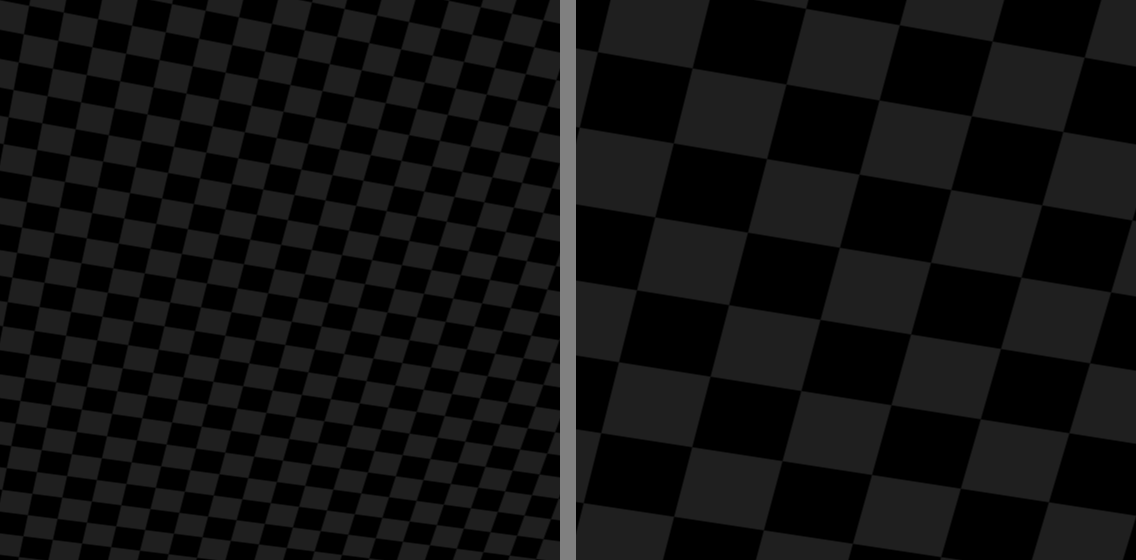
Left, the full canvas; right, a detail of the centre.
Give the GLSL for this pattern, as a WebGL 2 fragment shader.

```glsl
#version 300 es
precision highp float;
// Dark two-tone checkerboard, tilted and receding in gentle perspective.

#define DARK_COLOR vec3(0.0)
#define LIGHT_COLOR vec3(0.122)
#define COLUMN_STEP vec2(0.06236, 0.0121)   // one cell across, y downward
#define ROW_STEP vec2(-0.00905, 0.05138)    // one cell down
#define BOARD_ORIGIN vec2(0.0521, 0.0104)   // corner of a dark cell
#define PERSPECTIVE vec2(0.0046, 0.0077)    // shrink per column and per row
#define EDGE_SOFTNESS 0.75                  // half width of edges, in pixel footprints

uniform vec2 u_resolution;
out vec4 fragColor;

// Maps a canvas point (origin at upper left) to board cells.
vec2 canvasToBoard(vec2 point) {
    mat3 boardToCanvas = mat3(
        vec3(COLUMN_STEP, PERSPECTIVE.x),
        vec3(ROW_STEP, PERSPECTIVE.y),
        vec3(BOARD_ORIGIN, 1.0));
    vec3 board = inverse(boardToCanvas) * vec3(point, 1.0);
    return board.xy / board.z;
}

// Signed distance to the nearest grid line: positive in even cells, negative in odd.
vec2 gridDistance(vec2 cell) {
    return 0.5 - abs(mod(cell + 0.5, 2.0) - 1.0);
}

// 1 in light cells, 0 in dark cells, with smoothed edges.
float checker(vec2 cell) {
    vec2 edgeWidth = EDGE_SOFTNESS * fwidth(cell);
    vec2 side = clamp(gridDistance(cell) / edgeWidth, -1.0, 1.0);
    return 0.5 - 0.5 * side.x * side.y;
}

void main() {
    vec2 uv = gl_FragCoord.xy / u_resolution;
    vec2 cell = canvasToBoard(vec2(uv.x, 1.0 - uv.y));
    fragColor = vec4(mix(DARK_COLOR, LIGHT_COLOR, checker(cell)), 1.0);
}
```
